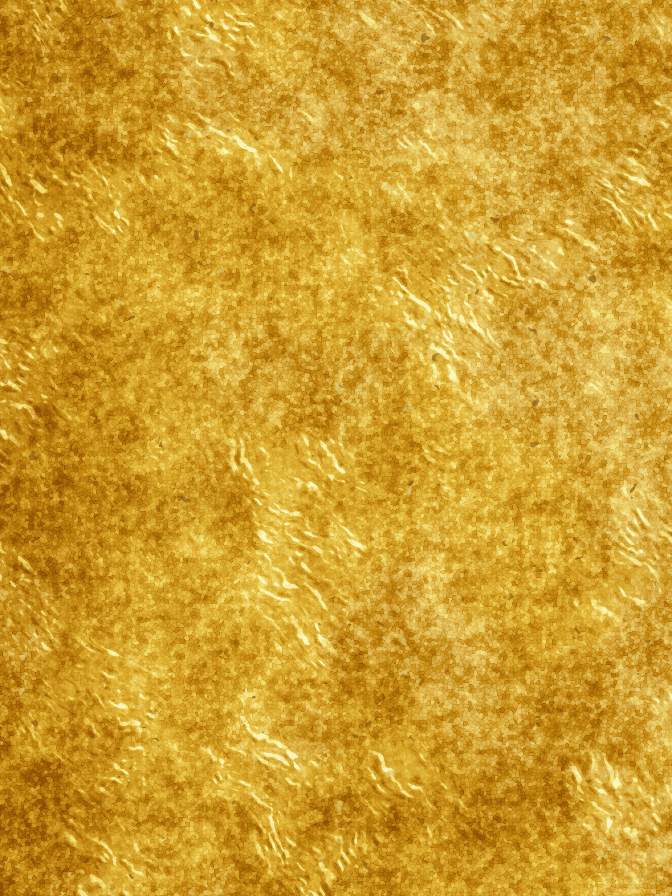
Give the GLSL for this texture, as a Shadertoy shader.

```glsl
float hash(vec2 p) {
    return fract(sin(dot(p, vec2(127.1, 311.7))) * 43758.5453);
}

float noise(vec2 p) {
    vec2 cell = floor(p), f = fract(p);
    f = f * f * (3.0 - 2.0 * f);
    float low = mix(hash(cell), hash(cell + vec2(1, 0)), f.x);
    float high = mix(hash(cell + vec2(0, 1)), hash(cell + vec2(1, 1)), f.x);
    return mix(low, high, f.y);
}

float fbm(vec2 p) {
    float sum = 0.0, weight = 0.5;
    for (int i = 0; i < 5; i++) {
        sum += weight * noise(p);
        p = mat2(1.6, 1.2, -1.2, 1.6) * p + 17.3;
        weight *= 0.5;
    }
    return sum / 0.96875;
}

// Linear step from 0 to 1
float ramp(float a, float b, float x) {
    return clamp((x - a) / (b - a), 0.0, 1.0);
}

// Packed sand: a random tone per grain, darker toward the gaps
float sandGrains(vec2 p) {
    vec2 cell = floor(p), f = fract(p);
    float nearest = 9.0, second = 9.0, tone = 0.0;
    for (int y = -1; y <= 1; y++) {
        for (int x = -1; x <= 1; x++) {
            vec2 o = vec2(x, y), id = cell + o;
            float d = length(o + vec2(hash(id), hash(id + 41.0)) - f);
            second = min(second, max(nearest, d));
            if (d < nearest) tone = hash(id + 83.0);
            nearest = min(nearest, d);
        }
    }
    return tone - 0.5 - 0.4 * (1.0 - smoothstep(0.0, 0.35, second - nearest)) + 0.14;
}

// Height of the crumpled foil, x along and y across the creases
float foilHeight(vec2 q) {
    float longFolds = noise(q * vec2(26.0, 85.0));
    float shortFolds = noise(q * vec2(62.0, 150.0) + 31.0);
    float crumbs = noise(q * vec2(130.0, 190.0) + 77.0);
    return 0.45 * longFolds + 0.35 * shortFolds + 0.2 * crumbs;
}

// Sparse irregular specks; density is the chance of one per cell
float specks(vec2 p, float scale, float density, float seed) {
    vec2 g = p * scale + 0.5 * vec2(noise(p * 130.0), noise(p * 130.0 + 9.0));
    vec2 cell = floor(g);
    vec2 center = 0.35 + 0.3 * vec2(hash(cell + seed), hash(cell + seed + 5.0));
    float radius = mix(0.1, 0.32, hash(cell + seed + 11.0));
    float present = step(1.0 - density, hash(cell + seed + 23.0));
    return present * smoothstep(radius, radius * 0.5, length(fract(g) - center));
}

vec3 goldColor(float tone) {
    vec3 color = mix(vec3(0.54, 0.31, 0.01), vec3(0.72, 0.48, 0.04), ramp(0.0, 0.26, tone));
    color = mix(color, vec3(0.82, 0.62, 0.14), ramp(0.26, 0.46, tone));
    color = mix(color, vec3(0.89, 0.73, 0.24), ramp(0.46, 0.64, tone));
    color = mix(color, vec3(0.95, 0.87, 0.47), ramp(0.64, 0.84, tone));
    return mix(color, vec3(0.99, 0.96, 0.74), ramp(0.84, 1.05, tone));
}

void mainImage(out vec4 fragColor, in vec2 fragCoord) {
    vec2 p = fragCoord / iResolution.x;

    // Broad stains and the patches where foil is crumpled
    float stain = fbm(p * 3.7 + 4.0) - 0.5;
    float mottle = fbm(p * 17.0 + 40.0) - 0.5;
    float patches = fbm(p * 6.5 + 25.0);
    float foil = smoothstep(0.45, 0.66, patches + 0.5 * mottle);

    // Creases running down to the right, bent a little
    vec2 along = vec2(0.72, -0.69);
    vec2 across = vec2(0.69, 0.72);
    vec2 bend = vec2(fbm(p * 8.0 + 70.0), fbm(p * 8.0 + 90.0)) - 0.5;
    vec2 q = vec2(dot(p, along), dot(p, across)) + 0.07 * bend;
    float height = foilHeight(q);
    float slope = height - foilHeight(q + vec2(0.001, 0.0045));
    float glint = smoothstep(0.07, 0.25, slope + 0.4 * (height - 0.5));
    float shade = smoothstep(0.05, 0.24, -slope);

    // Sandy grain, softer on the foil
    vec2 sandPos = p + 0.004 * bend;
    float sand = 0.3 * sandGrains(sandPos * 165.0);
    sand += 0.3 * (noise(mat2(0.8, 0.6, -0.6, 0.8) * p * 90.0 + 50.0) - 0.5);

    float tone = 0.47 + 0.42 * stain + 0.46 * mottle + sand * mix(1.0, 0.6, foil);
    tone += foil * (0.06 + 0.44 * glint - 0.24 * shade);
    tone -= 0.09 * smoothstep(0.3, 0.0, p.x);
    vec3 color = goldColor(tone);

    // Paler, less saturated sand toward the right
    float pale = smoothstep(0.42, 0.66, fbm(p * 5.0 + 130.0) + 0.2 * (p.x - 0.5) + 0.4 * sand);
    float midTone = smoothstep(0.38, 0.54, tone) * smoothstep(0.82, 0.68, tone);
    color += pale * midTone * vec3(0.0, 0.02, 0.11);

    // Brown crumbs and grey flecks
    color = mix(color, vec3(0.5, 0.31, 0.04), 0.6 * specks(p, 48.0, 0.03, 3.0));
    color = mix(color, vec3(0.52, 0.35, 0.08), 0.5 * specks(p, 95.0, 0.03, 61.0));
    color = mix(color, vec3(0.88, 0.81, 0.52), 0.6 * specks(p, 40.0, 0.025, 37.0));

    fragColor = vec4(clamp(color, 0.0, 1.0), 1.0);
}
```
